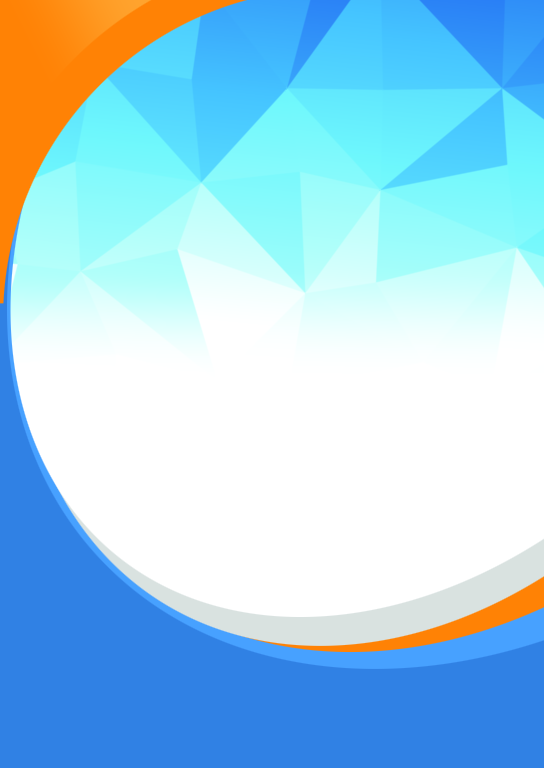
Give the GLSL for this background, as a Shadertoy shader.

```glsl
#define BLUE vec3(0.19, 0.505, 0.895)
#define RIM_BLUE vec3(0.28, 0.63, 1.0)
#define ORANGE vec3(1.0, 0.51, 0.02)
#define AMBER vec3(1.0, 0.64, 0.18)
#define SILVER vec3(0.85, 0.885, 0.88)
#define CELL 0.13
#define JITTER 0.5
#define FACET_CONTRAST 1.1
#define LEFT_HEIGHT 0.5964
#define ARC_CENTER vec2(0.434, 0.585)
#define ARC_RADIUS 0.43

float hash(vec2 p) {
    return fract(sin(dot(p, vec2(127.1, 311.7))) * 43758.5);
}

// Antialiased coverage of the region where f is negative
float cover(float f) {
    return clamp(0.5 - f / max(fwidth(f), 1e-5), 0.0, 1.0);
}

// Leaning ellipse given by its leftmost x and its lowest point
float bowl(vec2 p, float leftX, vec2 low, float lean) {
    vec2 radii = vec2(low.x - leftX, LEFT_HEIGHT - low.y) / (1.0 + lean);
    vec2 q = (p - vec2(leftX + radii.x, low.y + radii.y)) / radii;
    return dot(q, q) + 2.0 * lean * q.x * q.y - 1.0 + lean * lean;
}

// Jittered lattice vertex
vec2 latticePoint(vec2 id) {
    vec2 offset = vec2(hash(id), hash(id + 41.3)) - 0.5;
    return (id + JITTER * offset) * CELL;
}

float cross2(vec2 a, vec2 b) {
    return a.x * b.y - a.y * b.x;
}

float edgeSide(vec2 p, vec2 a, vec2 b) {
    return cross2(b - a, p - a) / length(b - a);
}

// Distance to the nearest triangle side, positive inside
float triangleDepth(vec2 p, vec2 a, vec2 b, vec2 c) {
    float winding = sign(cross2(b - a, c - a));
    return min(min(winding * edgeSide(p, a, b), winding * edgeSide(p, b, c)),
               winding * edgeSide(p, c, a));
}

// Sky ramp from deep blue through cyan to white
vec3 skyRamp(float t) {
    vec3 c = mix(vec3(0.15, 0.47, 0.96), vec3(0.27, 0.77, 1.0), clamp(t, 0.0, 1.0));
    c = mix(c, vec3(0.43, 0.97, 0.99), clamp(t - 1.0, 0.0, 1.0));
    c = mix(c, vec3(0.69, 1.0, 0.98), clamp(t - 2.0, 0.0, 1.0));
    return mix(c, vec3(1.0), clamp(t - 3.0, 0.0, 1.0));
}

vec3 facetColor(vec2 p, vec2 middle, float seed) {
    vec2 q = mix(middle, p, 0.45);
    float t = 0.55 + (1.0 - q.y) / 0.124 - 0.85 * q.x;
    return skyRamp(t + FACET_CONTRAST * (seed - 0.5));
}

// Triangle mesh: two facets per cell, with alternating diagonals
vec3 facets(vec2 p) {
    vec2 home = floor(p / CELL);
    float pixel = 1.0 / iResolution.y;
    vec4 sum = vec4(0.0);
    for (int j = -1; j <= 1; j++)
    for (int i = -1; i <= 1; i++) {
        vec2 id = home + vec2(float(i), float(j));
        float flip = mod(id.x + id.y, 2.0);
        vec2 a = latticePoint(id + vec2(flip, 0.0));
        vec2 b = latticePoint(id + vec2(1.0 - flip, 1.0));
        for (int k = 0; k < 2; k++) {
            float side = float(k);
            vec2 c = latticePoint(id + vec2(side, abs(1.0 - flip - side)));
            float weight = smoothstep(-pixel, pixel, triangleDepth(p, a, b, c));
            float seed = hash(id * 1.7 + side * 19.1 + 3.0);
            sum += weight * vec4(facetColor(p, (a + b + c) / 3.0, seed), 1.0);
        }
    }
    return sum.rgb / max(sum.a, 1e-4);
}

void mainImage(out vec4 fragColor, in vec2 fragCoord) {
    vec2 p = fragCoord / iResolution.y;

    // Nested swooshes
    vec3 col = mix(BLUE, RIM_BLUE, cover(bowl(p, 0.0091, vec2(0.488, 0.129), -0.25)));
    col = mix(col, ORANGE, cover(bowl(p, 0.026, vec2(0.456, 0.151), -0.24)));
    col = mix(col, SILVER, cover(bowl(p, 0.022, vec2(0.417, 0.159), -0.24)));

    // Faceted sky fading into a white page
    vec3 page = mix(vec3(1.0), facets(p), smoothstep(0.5, 0.65, p.y));
    col = mix(col, page, cover(bowl(p, 0.0137, vec2(0.391, 0.1966), -0.28)));

    // Orange corner with an amber sheen
    float radius = length(p - ARC_CENTER);
    float sheen = smoothstep(0.0, 0.19, p.x - 0.5 * (1.0 - p.y));
    sheen *= cover(0.478 - radius);
    float corner = cover(ARC_RADIUS - radius) * step(p.x, ARC_CENTER.x);
    corner *= cover(0.605 - p.y);
    col = mix(col, mix(ORANGE, AMBER, sheen), corner);

    fragColor = vec4(col, 1.0);
}
```
